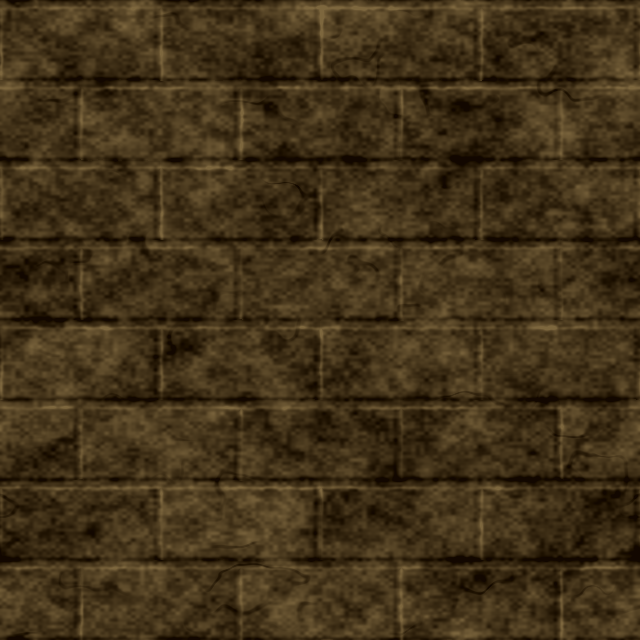
This texture is drawn by a WebGL 2 fragment shader. Its source:

```glsl
#version 300 es
precision highp float;
// Weathered dark brown brick wall in running bond, with chipped bevels, grain and cracks.

uniform vec2 u_resolution;
out vec4 outColor;

// Layout: bricks across and courses down; lengths are fractions of the canvas
const vec2 BRICKS = vec2(4.0, 8.0);
const float BED_DARK_POS = -0.001;
const float BED_LIGHT_POS = 0.0125;
const float HEAD_DARK_POS = -0.007;
const float HEAD_LIGHT_POS = 0.0025;
const float DARK_WIDTH = 0.0028;
const float LIGHT_WIDTH = 0.0021;
const float WOBBLE = 0.0022;

// Tone and colour
const vec3 SHADOW_COLOR = vec3(0.14, 0.09, 0.02);
const vec3 LIGHT_COLOR = vec3(0.42, 0.34, 0.20);
const float BASE_TONE = 0.42;
const float BRICK_VARIATION = 0.10;
const float BLOTCH_AMOUNT = 0.50;
const float GRAIN_AMOUNT = 0.46;
const float CRACK_DEPTH = 0.30;
const float BED_SHADOW = 0.48;
const float HEAD_SHADOW = 0.26;
const float EDGE_LIGHT = 0.50;

float hash(vec2 p) {
    vec3 q = fract(vec3(p.xyx) * 0.1031);
    q += dot(q, q.yzx + 33.33);
    return fract((q.x + q.y) * q.z);
}

// Value noise that wraps at the canvas borders
float noise(vec2 uv, vec2 cells, float seed) {
    vec2 p = uv * cells;
    vec2 i = floor(p);
    vec2 f = fract(p);
    f = f * f * (3.0 - 2.0 * f);
    vec2 a = mod(i, cells) + seed;
    vec2 b = mod(i + 1.0, cells) + seed;
    return mix(mix(hash(a), hash(vec2(b.x, a.y)), f.x),
               mix(hash(vec2(a.x, b.y)), hash(b), f.x), f.y);
}

// Sum of octaves centred on zero, slightly stretched along the courses
float grain(vec2 uv) {
    float sum = 0.0;
    vec2 cells = vec2(18.0, 24.0);
    for (int k = 0; k < 4; k++) {
        sum += noise(uv, cells, 17.0 * float(k + 1)) - 0.5;
        cells *= 2.0;
    }
    return sum;
}

// Thin broken cracks along the middle contour of a warped noise
float cracks(vec2 uv) {
    vec2 warp = vec2(noise(uv, vec2(40.0), 91.0), noise(uv, vec2(40.0), 137.0)) - 0.5;
    float field = noise(uv + 0.03 * warp, vec2(16.0, 30.0), 53.0);
    float line = 1.0 - smoothstep(0.02, 0.10, abs(field - 0.5));
    return line * smoothstep(0.45, 0.75, noise(uv, vec2(11.0, 13.0), 71.0));
}

// Soft line of a given half width
float band(float d, float width) {
    float x = d / width;
    return exp(-0.5 * x * x);
}

void main() {
    vec2 uv = gl_FragCoord.xy / u_resolution;
    vec2 wobble = vec2(noise(uv, vec2(64.0), 5.0), noise(uv, vec2(64.0), 29.0)) - 0.5;
    vec2 wall = vec2(uv.x, 1.0 - uv.y) + WOBBLE * wobble;

    // Courses count downward; every other one shifts by half a brick
    vec2 grid = wall * BRICKS;
    float course = floor(grid.y);
    grid.x += 0.5 * mod(course, 2.0);
    vec2 brick = mod(vec2(floor(grid.x), course), BRICKS);

    // Signed distances to the nearest head joint (x) and bed joint (y)
    vec2 joint = (fract(grid + 0.5) - 0.5) / BRICKS;
    float belowBed = fract(grid.y) / BRICKS.y;
    float inBrick = smoothstep(0.007, 0.013, belowBed);

    // Stone surface
    float blotch = noise(uv, vec2(7.0, 9.0), 201.0) - 0.5;
    float tone = BASE_TONE + BLOTCH_AMOUNT * blotch + GRAIN_AMOUNT * grain(uv);
    tone += BRICK_VARIATION * (hash(brick + 311.0) - 0.5);
    tone -= CRACK_DEPTH * cracks(uv);

    // Dark joints and worn bright brick edges
    float wear = noise(uv, vec2(22.0), 241.0) * (0.5 + noise(uv, vec2(110.0), 263.0));
    float edgeLight = EDGE_LIGHT * (0.2 + 1.1 * wear);
    float headShadow = band(joint.x - HEAD_DARK_POS, DARK_WIDTH) * inBrick;
    float headLight = band(joint.x - HEAD_LIGHT_POS, LIGHT_WIDTH) * inBrick;
    float bedShadow = band(joint.y - BED_DARK_POS, DARK_WIDTH);
    float bedLight = band(joint.y - BED_LIGHT_POS, LIGHT_WIDTH);
    tone += edgeLight * max(headLight, bedLight);
    tone -= HEAD_SHADOW * headShadow + BED_SHADOW * bedShadow;

    vec3 color = mix(SHADOW_COLOR, LIGHT_COLOR, clamp(tone, -0.25, 1.25));
    outColor = vec4(max(color, 0.0), 1.0);
}
```
